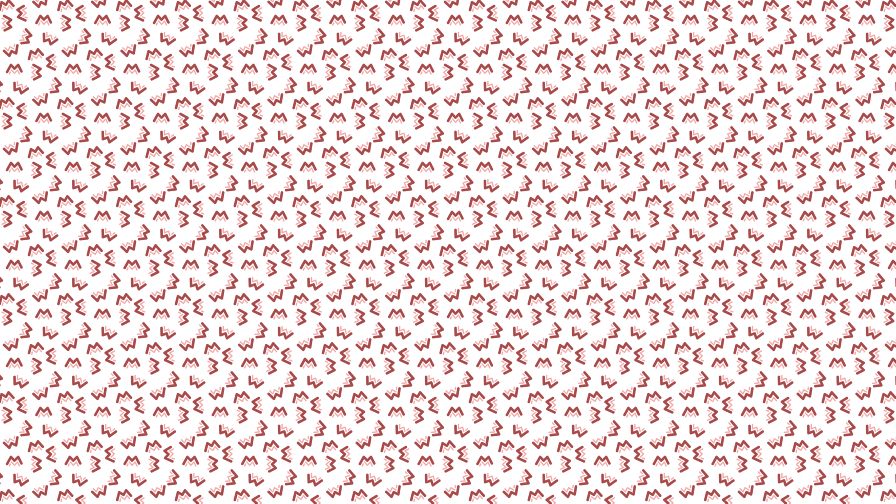
Give the GLSL for this pattern, as a Shadertoy shader.

```glsl
const float CANVAS_UNITS = 648.0;             // design units per canvas height
const vec2  PERIOD = vec2(75.6, 126.0);       // centred cell, two clusters each
const vec2  ORIGIN = vec2(56.4, 118.0);
const float DARK_WIDTH  = 3.3;
const float LIGHT_WIDTH = 1.7;
const vec3  PAPER = vec3(1.0);
const vec3  DARK  = vec3(0.66, 0.29, 0.29);
const vec3  LIGHT = vec3(0.95, 0.66, 0.66);

// Cluster members: offset x, offset y, rotation
const int MEMBERS = 7;
const vec3 CLUSTER[MEMBERS] = vec3[MEMBERS](
    vec3(  0.0,   0.0,  0.0),
    vec3( 28.0,  -4.0, -1.57),
    vec3(-28.0,   9.0,  1.65),
    vec3( -4.0,  24.0,  3.49),
    vec3( 27.0,  19.0,  0.26),
    vec3(  7.0, -24.0,  2.70),
    vec3(-23.0, -22.0, -1.92));

float segment(vec2 p, vec2 a, vec2 b) {
    vec2 ab = b - a;
    return length(p - a - ab * clamp(dot(p - a, ab) / dot(ab, ab), 0.0, 1.0));
}

// Offset to the nearest point of the centred lattice
vec2 nearestCell(vec2 p) {
    vec2 corner = p - PERIOD * round(p / PERIOD);
    vec2 q = p - 0.5 * PERIOD;
    vec2 centre = q - PERIOD * round(q / PERIOD);
    return dot(corner, corner) < dot(centre, centre) ? corner : centre;
}

// Bold zigzag with two peaks
float darkZigzag(vec2 p) {
    float d = segment(p, vec2(-9.5, -3.5), vec2(-4.5, 5.5));
    d = min(d, segment(p, vec2(-4.5, 5.5), vec2(0.0, 0.8)));
    d = min(d, segment(p, vec2(0.0, 0.8), vec2(4.8, 5.5)));
    d = min(d, segment(p, vec2(4.8, 5.5), vec2(9.0, -2.8)));
    return d - 0.5 * DARK_WIDTH;
}

// Thin broken zigzag below the bold one
float lightZigzag(vec2 p) {
    float d = segment(p, vec2(-6.5, -6.0), vec2(-5.3, -3.6));
    d = min(d, segment(p, vec2(-3.6, -1.0), vec2(0.0, -5.2)));
    d = min(d, segment(p, vec2(0.0, -5.2), vec2(4.0, -1.2)));
    d = min(d, segment(p, vec2(4.0, -1.2), vec2(6.3, -6.0)));
    return d - 0.5 * LIGHT_WIDTH;
}

float coverage(float d, float pixel) {
    return 1.0 - smoothstep(-0.6 * pixel, 0.6 * pixel, d);
}

void mainImage(out vec4 fragColor, in vec2 fragCoord) {
    float pixel = CANVAS_UNITS / iResolution.y;
    vec2 p = fragCoord * pixel - ORIGIN;

    float darkDist = 1e3;
    float lightDist = 1e3;
    for (int i = 0; i < MEMBERS; i++) {
        vec2 q = nearestCell(p - CLUSTER[i].xy);
        float c = cos(CLUSTER[i].z), s = sin(CLUSTER[i].z);
        q = vec2(c * q.x + s * q.y, c * q.y - s * q.x);
        darkDist = min(darkDist, darkZigzag(q));
        lightDist = min(lightDist, lightZigzag(q));
    }

    vec3 color = mix(PAPER, LIGHT, coverage(lightDist, pixel));
    color = mix(color, DARK, coverage(darkDist, pixel));
    fragColor = vec4(color, 1.0);
}
```
